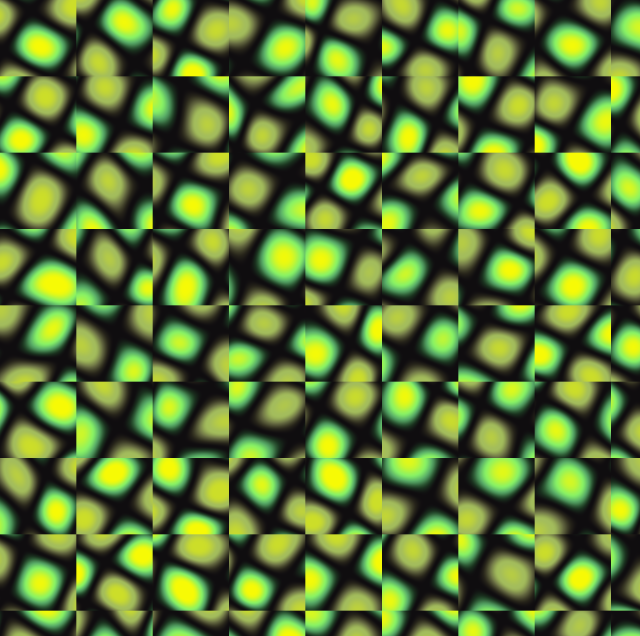
A Shadertoy shader for this pattern:

```glsl
// Square tiles, each a random crop of a warped field of green and olive blobs on black.
#define TILES_ACROSS 8.38
#define TILES_DOWN 8.33
#define BLOB_SIZE 0.70
#define TILT -0.50
#define WARP 1.3
#define WARP_SCALE 0.95
#define SEED 17.0
#define SAMPLES 3

float hash(vec2 p) {
    vec3 q = fract(vec3(p.xyx) * 0.1031);
    q += dot(q, q.yzx + 33.33);
    return fract((q.x + q.y) * q.z);
}

float valueNoise(vec2 p) {
    vec2 i = floor(p), f = fract(p);
    f = f * f * f * (f * (f * 6.0 - 15.0) + 10.0);
    float low = mix(hash(i), hash(i + vec2(1, 0)), f.x);
    float high = mix(hash(i + vec2(0, 1)), hash(i + vec2(1, 1)), f.x);
    return mix(low, high, f.y);
}

// Signed blobs: positive ones are green, negative ones olive
float blobField(vec2 p) {
    vec2 n = p * WARP_SCALE;
    vec2 warp = vec2(valueNoise(n), valueNoise(n + 71.3)) - 0.5;
    float c = cos(TILT), s = sin(TILT);
    vec2 q = mat2(c, s, -s, c) * p * (3.14159 / BLOB_SIZE) + WARP * warp;
    float strength = 0.80 + 0.36 * valueNoise(n * 0.9 + 153.7);
    return strength * cos(q.x) * cos(q.y);
}

vec3 greenRamp(float v) {
    vec3 col = mix(vec3(0.06, 0.05, 0.06), vec3(0.11, 0.22, 0.13), smoothstep(0.02, 0.26, v));
    col = mix(col, vec3(0.35, 0.68, 0.41), smoothstep(0.17, 0.50, v));
    col = mix(col, vec3(0.53, 0.95, 0.40), smoothstep(0.42, 0.68, v));
    return mix(col, vec3(0.97, 0.98, 0.02), smoothstep(0.60, 1.03, v));
}

vec3 oliveRamp(float v) {
    vec3 col = mix(vec3(0.06, 0.05, 0.06), vec3(0.17, 0.16, 0.11), smoothstep(0.02, 0.26, v));
    col = mix(col, vec3(0.42, 0.44, 0.27), smoothstep(0.17, 0.48, v));
    col = mix(col, vec3(0.64, 0.74, 0.36), smoothstep(0.38, 0.68, v));
    return mix(col, vec3(0.80, 0.87, 0.16), smoothstep(0.68, 1.08, v));
}

vec3 tileColor(vec2 p) {
    vec2 tile = floor(p) + SEED;
    vec2 cropOrigin = 90.0 * vec2(hash(tile), hash(tile + 43.7));
    float v = blobField(fract(p) + cropOrigin);
    return v > 0.0 ? greenRamp(v) : oliveRamp(-v);
}

void mainImage(out vec4 fragColor, in vec2 fragCoord) {
    // Supersample to smooth the tile edges
    vec3 sum = vec3(0.0);
    for (int j = 0; j < SAMPLES; j++) {
        for (int i = 0; i < SAMPLES; i++) {
            vec2 offset = (vec2(i, j) + 0.5) / float(SAMPLES) - 0.5;
            vec2 uv = (fragCoord + offset) / iResolution.xy;
            // Tiles count from the top left corner
            vec2 p = vec2(uv.x, 1.0 - uv.y) * vec2(TILES_ACROSS, TILES_DOWN);
            sum += tileColor(p);
        }
    }
    fragColor = vec4(sum / float(SAMPLES * SAMPLES), 1.0);
}
```
